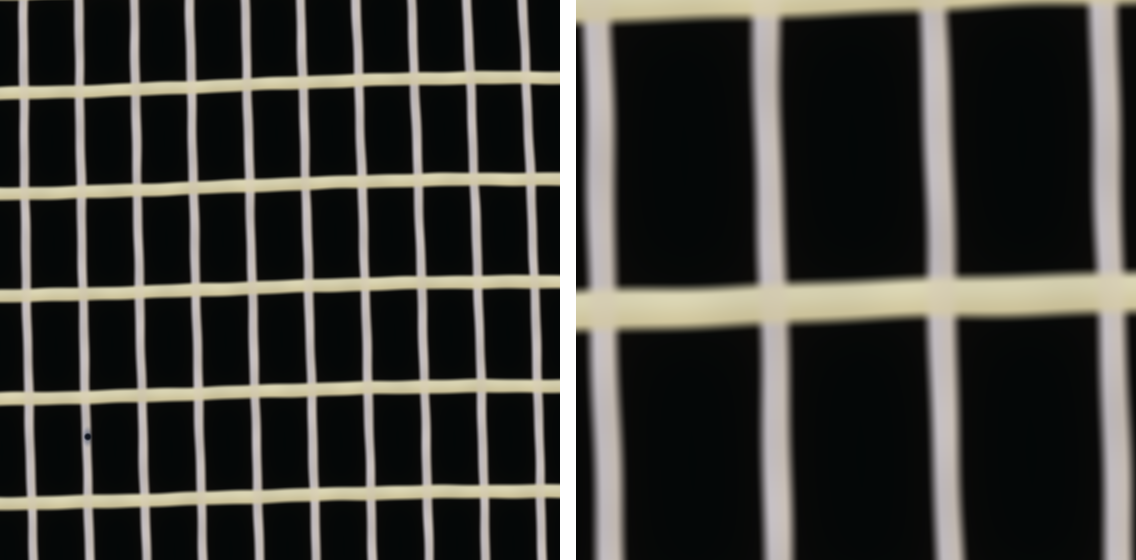
Left, the full canvas; right, a detail of the centre.
Give the GLSL for this pattern, as a WebGL 1 fragment shader.

```glsl
precision highp float;
// A slightly bowed lattice of soft, pale bars over near-black panes.
// Curved grid coordinates are solved per pixel, so each bar is a distance
// to the nearest whole number; layered sines add wobble and uneven tone.

uniform vec2 u_resolution;

// Two sines layered into a slow, irregular wave in -1..1.
float wave(float t, float seed) {
  return 0.6 * sin(t + seed * 2.4) + 0.4 * sin(t * 2.3 + seed * 4.1);
}

// Soft coverage of a bar from the signed distance to its centre line.
float bar(float d, float halfWidth) {
  float soft = max(0.0045, 1.0 / u_resolution.y);
  return 1.0 - smoothstep(halfWidth - soft, halfWidth + soft, abs(d));
}

// Column coordinate: the bars lean right and spread apart further down.
float columnAt(vec2 p, float spacing) {
  return (p.x - 0.0417 - 0.0026 * p.y - 0.0156 * p.y * p.y) / spacing;
}

// Row coordinate: rows rise to the right, and gaps widen downward,
// so y = start + gap * row + growth * row^2 is solved for row.
float rowAt(vec2 p) {
  float rise = smoothstep(-0.1, 0.9, p.x);
  float start = 0.1675 - 0.0288 * rise;
  float gap = 0.1784 + 0.0016 * rise;
  float growth = 0.00117;
  float root = sqrt(gap * gap + 4.0 * growth * (p.y - start));
  return (root - gap) / (2.0 * growth);
}

void main() {
  vec2 p = gl_FragCoord.xy / u_resolution;
  p.y = 1.0 - p.y; // measured downward from the top edge

  // Signed distances to the nearest upright and crossbar.
  float spacing = 0.099 + 0.0053 * p.y - 0.0034 * p.y * p.y;
  float column = columnAt(p, spacing);
  float columnId = floor(column + 0.5);
  float dx = (column - columnId) * spacing + 0.0008 * wave(p.y * 26.0, columnId);
  float row = rowAt(p);
  float rowId = floor(row + 0.5);
  float dy = (row - rowId) * 0.182 + 0.0008 * wave(p.x * 30.0, rowId);

  // Dark panes, with a faint warm glow beside the uprights.
  vec3 color = vec3(0.012, 0.026, 0.028);
  color += vec3(0.055, 0.018, 0.004) * exp(-abs(dx) * 75.0);
  color += vec3(0.035, 0.018, 0.004) * exp(-abs(dy) * 60.0);

  // Cool grey uprights, warmer on their right side.
  float upright = bar(dx, 0.0081 + 0.0004 * wave(p.y * 19.0, columnId + 5.0));
  vec3 grey = mix(vec3(0.77, 0.75, 0.77), vec3(0.79, 0.75, 0.71),
                  smoothstep(-0.006, 0.007, dx));
  grey *= 0.98 + 0.03 * wave(p.y * 37.0, columnId);
  color = mix(color, grey, upright);

  // Cream crossbars over them, deeper in tone along the lower side.
  float crossbar = bar(dy, 0.0115 + 0.0004 * wave(p.x * 23.0, rowId + 3.0));
  vec3 cream = mix(vec3(0.85, 0.83, 0.70), vec3(0.81, 0.77, 0.61),
                   smoothstep(-0.007, 0.01, dy));
  cream = mix(cream, vec3(0.84, 0.80, 0.71), 0.6 * upright);
  cream *= 0.99 + 0.025 * wave(p.x * 41.0, rowId);
  color = mix(color, cream, crossbar);

  // One small dark chip with a fainter smear on an upright.
  vec2 chip = p - vec2(0.157, 0.78);
  float smear = 1.0 - smoothstep(0.003, 0.012, length(chip * vec2(1.0, 0.55)));
  float core = 1.0 - smoothstep(0.003, 0.0085, length(chip));
  color = mix(color, color * vec3(0.68, 0.72, 0.8), smear);
  color = mix(color, vec3(0.06, 0.08, 0.12), core);

  gl_FragColor = vec4(color, 1.0);
}
```
